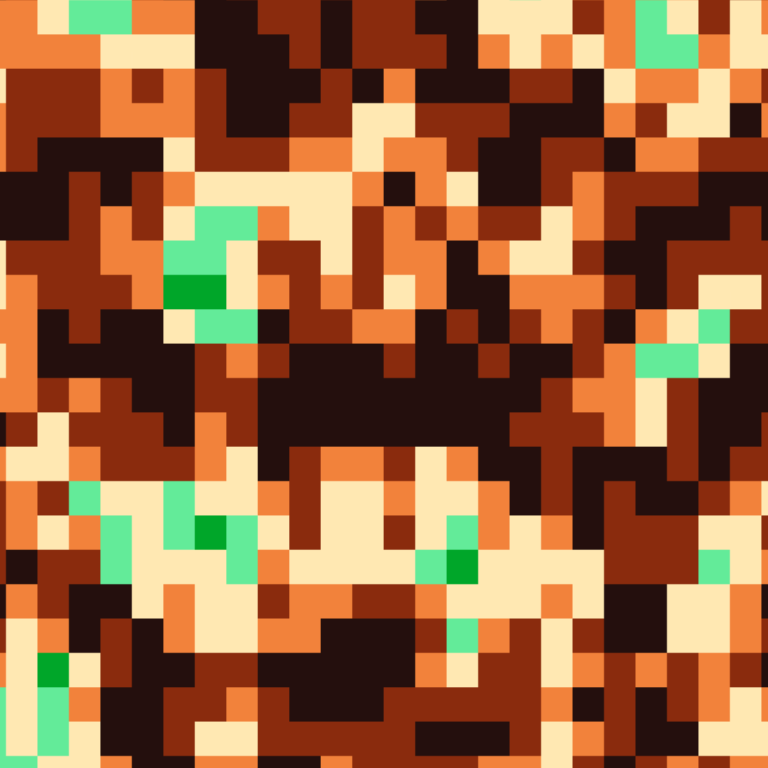
This texture is drawn by a Shadertoy shader. Its source:

```glsl
// Coarse blocky camouflage of dark, rust, orange and cream cells with mint specks.

const vec2 GRID = vec2(24.4, 22.35); // cells across the canvas

float hash(vec2 p) {
    vec3 q = fract(p.xyx * vec3(0.1031, 0.1030, 0.0973));
    q += dot(q, q.yzx + 33.33);
    return fract((q.x + q.y) * q.z);
}

// Dot product of a random unit gradient with the offset from its corner
float cornerSlope(vec2 corner, vec2 offset) {
    float angle = 6.28318 * hash(corner + 71.0);
    return dot(vec2(cos(angle), sin(angle)), offset);
}

float gradientNoise(vec2 p) {
    vec2 i = floor(p), f = p - i;
    vec2 u = f * f * f * (f * (f * 6.0 - 15.0) + 10.0);
    vec2 e = vec2(1.0, 0.0);
    float low = mix(cornerSlope(i, f), cornerSlope(i + e, f - e), u.x);
    float high = mix(cornerSlope(i + e.yx, f - e.yx), cornerSlope(i + 1.0, f - 1.0), u.x);
    return mix(low, high, u.y);
}

// Patches slope down on the left and up on the right, with per-cell grain
float heat(vec2 cell) {
    vec2 p = (cell + 0.5) / GRID;
    p.y -= 0.8 * (p.x - 0.45) * (p.x - 0.45);
    float patches = gradientNoise(p * 4.8 + 3.3);
    float clumps = 0.6 * gradientNoise(p * 10.0 + 27.7);
    float grain = 0.46 * (hash(cell + 143.0) - 0.5);
    return patches + clumps + grain;
}

// Palette ordered from the coldest to the hottest cells
vec3 cellColor(vec2 cell) {
    float h = heat(cell);
    vec3 color = vec3(0.14, 0.06, 0.05);
    if (h > -0.182) color = vec3(0.54, 0.17, 0.05);
    if (h > 0.05) color = vec3(0.95, 0.51, 0.23);
    if (h > 0.243) color = vec3(1.0, 0.91, 0.70);
    if (h > 0.5) color = vec3(0.39, 0.92, 0.60);
    if (h > 0.72) color = vec3(0.0, 0.65, 0.16);
    return color;
}

void mainImage(out vec4 fragColor, in vec2 fragCoord) {
    vec2 p = fragCoord / iResolution.xy * GRID - vec2(0.19, 0.35);

    // Blend the four nearest cells over a thin edge
    vec2 edgeWidth = 1.5 * GRID / iResolution.xy;
    vec2 cell = floor(p - 0.5);
    vec2 t = clamp((p - cell - 1.0) / edgeWidth + 0.5, 0.0, 1.0);
    vec3 bottom = mix(cellColor(cell), cellColor(cell + vec2(1, 0)), t.x);
    vec3 top = mix(cellColor(cell + vec2(0, 1)), cellColor(cell + vec2(1, 1)), t.x);
    fragColor = vec4(mix(bottom, top, t.y), 1.0);
}
```
